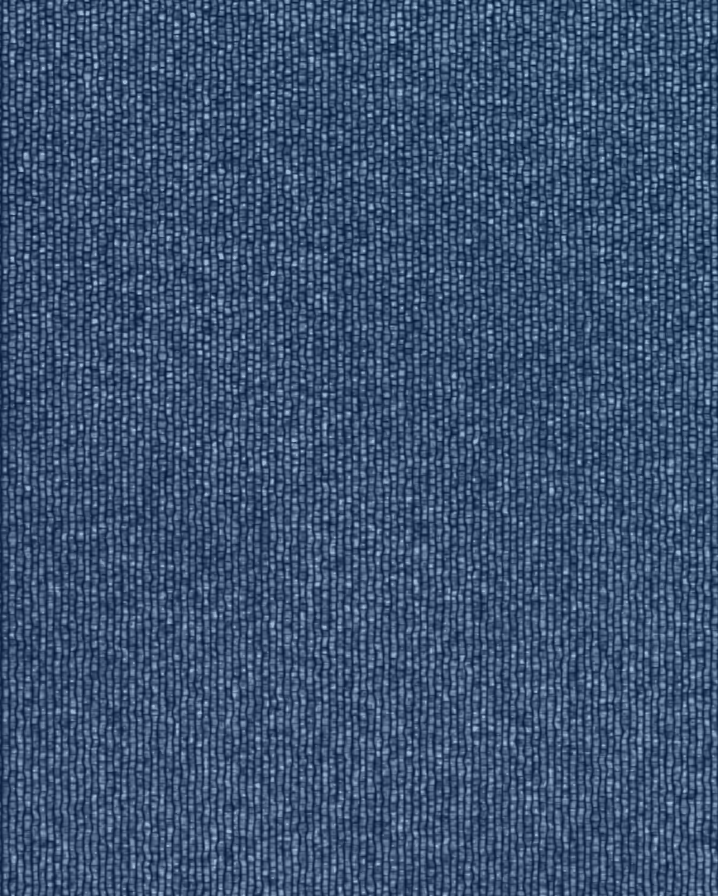
Give the GLSL for this texture, as a WebGL 1 fragment shader.

```glsl
precision highp float;
// Worn navy book cloth: a fine plain weave of staggered, rounded threads.
uniform vec2 u_resolution;

float hash(vec2 p) {
  p = fract(p * vec2(0.1031, 0.1147));
  p += dot(p, p.yx + 33.33);
  return fract((p.x + p.y) * p.x * 17.3);
}

float noise(vec2 p) {
  vec2 i = floor(p), f = fract(p);
  f = f * f * (3.0 - 2.0 * f);
  return mix(mix(hash(i), hash(i + vec2(1.0, 0.0)), f.x),
             mix(hash(i + vec2(0.0, 1.0)), hash(i + vec2(1.0, 1.0)), f.x), f.y);
}

void main() {
  vec2 uv = gl_FragCoord.xy / u_resolution;

  // 96 straight columns by 116 rows, with slight drift
  vec2 weave = uv * vec2(96.0, 116.0);
  weave.x += 0.5 * (noise(uv * vec2(5.0, 2.0)) - 0.5)
           + 0.35 * (noise(weave * vec2(0.9, 0.8) + 40.0) - 0.5);
  weave.y += 0.8 * (noise(uv * vec2(5.0, 4.0) + 20.0) - 0.5);

  // Alternate columns shift by half a stitch
  float column = floor(weave.x);
  weave.y += 0.5 * mod(column, 2.0) + 0.2 * (hash(vec2(column, 7.0)) - 0.5);
  weave.y += 0.55 * (noise(vec2(column * 3.7, weave.y * 0.7)) - 0.5);
  vec2 stitch = vec2(column, floor(weave.y)) + 150.0;
  vec2 local = fract(weave) - 0.5;

  // Soft thread crowns; row gaps fade towards the bottom
  float across = 1.0 - smoothstep(0.1, 0.56, abs(local.x));
  float along = 1.0 - smoothstep(0.14, 0.54, abs(local.y + 0.04));
  float gapDepth = mix(0.5, 0.85, smoothstep(0.05, 0.8, uv.y));
  gapDepth *= 0.7 + 0.45 * hash(stitch + 23.0);
  float crown = across * mix(1.0, along, gapDepth);

  // Uneven dye per stitch, fibre grain and pale rubbed slubs
  float dye = 0.74 + 0.52 * hash(stitch);
  float grain = noise(uv * vec2(230.0, 310.0) + 9.0) - 0.5;
  float fibre = noise(uv * vec2(130.0, 340.0) + 57.0) - 0.5;
  float slub = smoothstep(0.7, 0.96, noise(uv * vec2(34.0, 230.0) + 70.0));
  float fleck = smoothstep(0.7, 1.0, noise(uv * vec2(150.0, 250.0) + 31.0));
  float tone = 0.04 + 0.68 * crown * dye;
  tone += (0.36 * grain + 0.26 * fibre) * (0.4 + 0.8 * crown);
  tone += (0.18 * slub + 0.44 * fleck) * (0.25 + 0.75 * crown);

  // Broad light, cloudy wear and a shaded left edge
  tone *= 0.95 + 0.12 * uv.y + 0.14 * (noise(uv * vec2(4.0, 5.0) + 3.0) - 0.5);
  tone *= mix(0.6, 1.0, smoothstep(0.0, 0.012, uv.x));

  vec3 shadowNavy = vec3(0.035, 0.115, 0.245);
  vec3 paleBlue = vec3(0.51, 0.60, 0.72);
  vec3 cloth = mix(shadowNavy, paleBlue, clamp(tone, -0.04, 1.25));
  cloth += vec3(-0.012, 0.01, 0.004) * smoothstep(0.3, 1.0, uv.x * 0.5 + uv.y * 0.5);
  gl_FragColor = vec4(clamp(cloth, 0.0, 1.0), 1.0);
}
```
